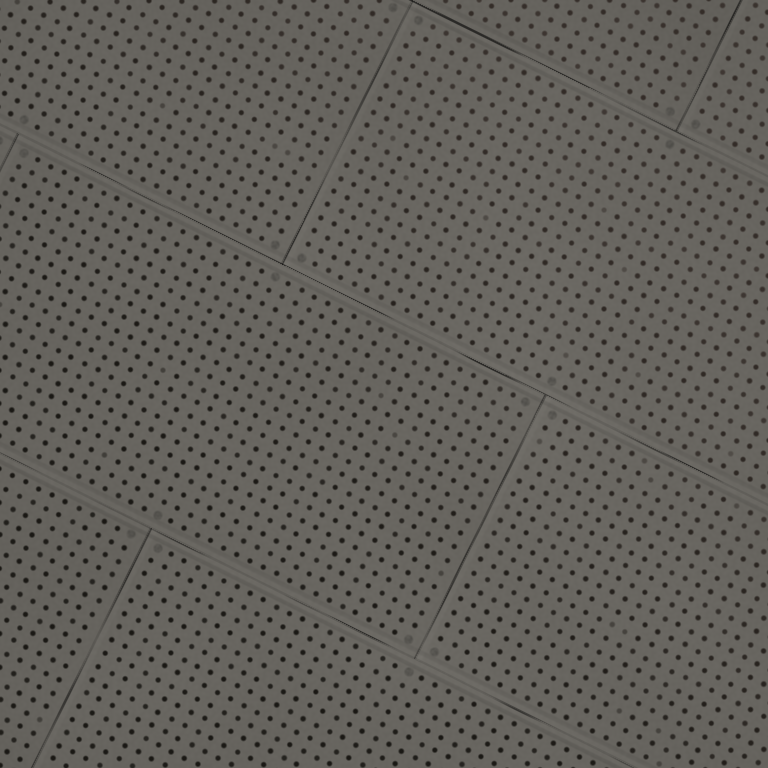
A three.js fragment shader for this texture:

```glsl
varying vec2 vUv;

float hash(vec2 p) {
  p = fract(p * vec2(0.1031, 0.1137));
  p += dot(p, p.yx + 33.33);
  return fract((p.x + p.y) * p.x * 17.3);
}

vec2 gradientAt(vec2 cell) {
  float angle = 6.2832 * hash(cell + 57.0);
  return vec2(cos(angle), sin(angle));
}

float gradientNoise(vec2 p) {
  vec2 i = floor(p);
  vec2 f = fract(p);
  vec2 w = f * f * f * (f * (f * 6.0 - 15.0) + 10.0);
  float a = dot(gradientAt(i), f);
  float b = dot(gradientAt(i + vec2(1.0, 0.0)), f - vec2(1.0, 0.0));
  float c = dot(gradientAt(i + vec2(0.0, 1.0)), f - vec2(0.0, 1.0));
  float d = dot(gradientAt(i + 1.0), f - 1.0);
  return mix(mix(a, b, w.x), mix(c, d, w.x), w.y);
}

float softLine(float distance, float width) {
  return 1.0 - smoothstep(0.25 * width, width, abs(distance));
}

void main() {
  // Rotated coordinates, one unit per hole pitch
  vec2 offset = vUv - vec2(0.367, 0.656);
  float c = cos(0.46);
  float s = sin(0.46);
  vec2 p = vec2(c * offset.x - s * offset.y, s * offset.x + c * offset.y) / 0.01917;

  // Panels of 40 by 20 pitches in half-bond rows
  float row = floor(p.y / 20.0);
  float shift = 20.0 * mod(row, 2.0);
  vec2 seam = vec2(mod(p.x + shift + 20.0, 40.0) - 20.0, mod(p.y + 10.0, 20.0) - 10.0);
  vec2 panel = vec2(floor((p.x + shift) / 40.0), row);

  // Painted board with soft mottling and fine grain
  vec3 color = vec3(0.408, 0.398, 0.376);
  color += 0.012 * (hash(panel + 11.0) - 0.5);
  color += 0.014 * gradientNoise(vUv * 5.0) + 0.012 * gradientNoise(vUv * 170.0);
  color *= 1.02 - 0.13 * dot(vUv - 0.5, vUv - 0.5);

  // Filled long seams: raised strip, faint edges, broken dark crack
  float wear = gradientNoise(vec2(p.x * 0.16, row * 7.3 + 0.4));
  color += 0.012 * (1.0 - smoothstep(0.35, 0.7, abs(seam.y)));
  color *= 1.0 - 0.09 * softLine(seam.y + 0.5, 0.22);
  color *= 1.0 - 0.06 * softLine(seam.y - 0.55, 0.25);
  float crack = 0.1 + 0.5 * smoothstep(0.05, 0.4, wear);
  color *= 1.0 - crack * softLine(seam.y + 0.06 * wear, 0.13);

  // Open short seams with a pale lip
  float gap = 0.32 + 0.5 * gradientNoise(vec2(p.y * 0.23, panel.x * 5.7 + row + 0.3));
  color += 0.014 * softLine(seam.x - 0.25, 0.3);
  color *= 1.0 - clamp(gap, 0.12, 0.6) * softLine(seam.x, 0.14);

  // Lattice cell, measured from the panel corner
  vec2 cell = floor(p + 0.5);
  vec2 slot = vec2(mod(cell.x + shift, 40.0), mod(cell.y, 20.0));
  float inside = step(0.5, slot.x) * step(0.5, slot.y);
  float edgeRow = 1.0 - step(1.5, min(slot.y, 20.0 - slot.y));
  float fixingColumn = 1.0 - step(1.5, min(slot.x, 40.0 - slot.x));
  fixingColumn = max(fixingColumn, 1.0 - step(0.5, abs(slot.x - 20.0)));
  float fixing = edgeRow * fixingColumn * inside;

  // Punched holes, paler and browner toward the upper right
  float variation = hash(cell + 101.0);
  vec2 jitter = 0.09 * (vec2(variation, hash(cell + 203.0)) - 0.5);
  float radius = length(p - cell - jitter);
  float fade = smoothstep(0.5, 1.7, vUv.x + vUv.y);
  vec3 holeColor = mix(vec3(0.10, 0.093, 0.078), vec3(0.20, 0.172, 0.155), fade);
  holeColor += 0.05 * variation * variation;
  float size = 0.245 + 0.025 * hash(cell + 307.0);
  float hole = 1.0 - smoothstep(0.09, size, radius);
  float clogged = step(0.985, hash(cell + 409.0));
  color = mix(color, holeColor, hole * inside * (1.0 - fixing) * (1.0 - 0.5 * clogged));

  // Painted-over screws at panel corners and mid-edges
  float screw = 1.0 - smoothstep(0.2, 0.4, radius);
  float smudge = 0.7 + 0.5 * gradientNoise(p * 4.0);
  color = mix(color, vec3(0.27, 0.265, 0.25), 0.75 * screw * fixing * smudge);

  gl_FragColor = vec4(color, 1.0);
}
```
